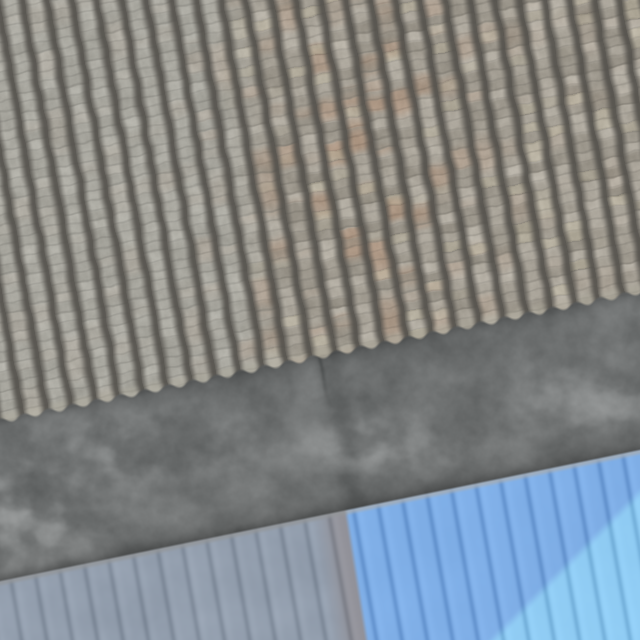
This texture is drawn by a Shadertoy shader. Its source:

```glsl
// Aerial view of a ribbed tile roof, a concrete gutter, and grey and blue corrugated panels.

float hash(vec2 p) {
    p = fract(p * vec2(0.1731, 0.2417));
    p += dot(p, p.yx + 31.7);
    return fract((p.x + p.y) * p.x * 17.3);
}

vec2 gradientAt(vec2 cell) {
    float angle = 6.2832 * hash(cell + 7.0);
    return vec2(cos(angle), sin(angle));
}

// Gradient noise, roughly -0.7 to 0.7
float noise(vec2 p) {
    vec2 i = floor(p), f = fract(p), e = vec2(0.0, 1.0);
    vec2 w = f * f * f * (f * (f * 6.0 - 15.0) + 10.0);
    float low = mix(dot(gradientAt(i), f), dot(gradientAt(i + e.yx), f - e.yx), w.x);
    float high = mix(dot(gradientAt(i + e), f - e), dot(gradientAt(i + 1.0), f - 1.0), w.x);
    return mix(low, high, w.y);
}

float fbm(vec2 p) {
    float sum = 0.0, amp = 0.6;
    for (int k = 0; k < 4; k++) {
        sum += amp * noise(p);
        p = mat2(1.6, 1.2, -1.2, 1.6) * p + 13.1;
        amp *= 0.5;
    }
    return sum;
}

float spot(vec2 p, vec2 center, vec2 size) {
    vec2 d = (p - center) / size;
    return exp(-dot(d, d));
}

// Rounded tile rows; "rise" is the height above the eave
vec3 tileRoof(vec2 p, float rise) {
    float along = rise + 0.003 * noise(p * 60.0);
    float across = (p.x + 0.174 * rise - 0.5065) / 0.0375 + 0.09 * noise(vec2(p.x * 24.0, rise * 30.0));
    float row = floor(across + 0.5);
    float offset = across - row;

    // Short overlapping tiles, each with its own tone
    float tilePos = along / 0.0155 + hash(vec2(row, 3.0));
    float tile = floor(tilePos);
    float joint = fract(tilePos);
    float tone = mix(hash(vec2(row, tile)), hash(vec2(row, tile + 1.0)), smoothstep(0.75, 1.0, joint));
    float mottled = smoothstep(0.36, 0.48, p.x + 0.1 * rise);

    vec3 col = mix(vec3(0.64, 0.635, 0.605), vec3(0.625, 0.605, 0.565), mottled);
    col += (tone - 0.5) * mix(0.06, 0.13, mottled);
    float rust = smoothstep(0.05, 0.4, noise(vec2(row * 0.73, along * 17.0) + 4.0) + 0.25 * tone - 0.1);
    float rustZone = 0.12 + spot(p, vec2(0.57, 0.72), vec2(0.18, 0.4));
    col = mix(col, vec3(0.64, 0.52, 0.43), 0.6 * rust * rustZone);
    float pale = smoothstep(0.78, 0.95, hash(vec2(tile, row + 40.0)));
    col = mix(col, vec3(0.73, 0.70, 0.61), 0.4 * pale * mottled);
    col += 0.07 * fbm(p * 55.0);

    // Round profile, dark channels and fine overlap shadows
    float valley = smoothstep(0.13, 0.5, abs(offset + 0.06));
    valley = max(valley, smoothstep(0.38, 0.5, abs(offset)));
    col *= 1.05 - 0.09 * smoothstep(0.6, 1.0, abs(joint * 2.0 - 1.0));
    col = mix(col, vec3(0.325, 0.315, 0.295), 0.9 * valley);
    float lip = smoothstep(0.017, 0.006, rise) * (1.0 - valley);
    return mix(col, vec3(0.69, 0.675, 0.62), 0.45 * lip);
}

// Stained concrete between the eave (rise = 0) and the panels (drop = 0)
vec3 concrete(vec2 p, float rise, float drop) {
    float stain = fbm(p * vec2(9.0, 12.0) + 5.0);
    vec3 col = vec3(0.435, 0.445, 0.445) + 0.13 * stain + 0.05 * fbm(p * 45.0);
    float bleach = spot(p, vec2(0.04, 0.19), vec2(0.1, 0.08)) + 0.6 * spot(p, vec2(0.2, 0.3), vec2(0.15, 0.06))
        + 0.8 * spot(p, vec2(0.58, 0.3), vec2(0.1, 0.04)) + 0.6 * spot(p, vec2(0.93, 0.37), vec2(0.13, 0.05));
    col += 0.14 * bleach * smoothstep(-0.2, 0.35, stain + 0.5 * noise(p * 28.0));
    float seam = p.x - 0.5 + 0.19 * (p.y - 0.44) + 0.005 * noise(p * 30.0);
    col -= 0.075 * exp(-pow((seam - 0.012) / 0.018, 2.0));
    col -= 0.08 * exp(-pow(seam / 0.004, 2.0)) * smoothstep(-0.10, -0.01, rise);
    col *= 1.0 - 0.22 * exp(rise / 0.012);
    return col * (1.0 - 0.3 * exp(-drop / 0.013));
}

vec3 panels(vec2 p, float drop) {
    float edge = p.x - 0.54 - 0.16 * (0.203 - p.y);
    float isBlue = smoothstep(-0.004, 0.005, edge);

    // Grey sheet, browner beside the join
    vec3 grey = vec3(0.575, 0.62, 0.68) + 0.04 * fbm(p * 14.0);
    grey = mix(grey, vec3(0.57, 0.57, 0.60), smoothstep(-0.06, -0.01, edge));

    // Blue sheet with a diagonal band of light
    float lit = smoothstep(-0.012, 0.012, p.x - p.y - 0.77);
    vec3 blue = mix(vec3(0.50, 0.685, 0.905), vec3(0.565, 0.80, 0.955), lit);
    blue += 0.02 * fbm(p * 10.0);

    float rib = fract((edge + 0.16 * drop * 0.1 - 0.052) / 0.0395 + 0.5) - 0.5;
    float groove = exp(-pow(rib / 0.11, 2.0));
    float ridge = exp(-pow((rib - 0.24) / 0.15, 2.0));
    vec3 col = mix(grey, blue, isBlue);
    col += 0.018 * ridge - groove * mix(vec3(0.075), vec3(0.10, 0.10, 0.09), isBlue);
    vec3 trim = mix(vec3(0.58, 0.59, 0.60), vec3(0.66, 0.68, 0.70), isBlue);
    return mix(col, trim, 0.75 * smoothstep(-0.011, -0.003, drop));
}

void mainImage(out vec4 fragColor, in vec2 fragCoord) {
    vec2 p = fragCoord / iResolution.xy;
    float rise = p.y - 0.342 - 0.202 * p.x;
    float drop = p.y - 0.0925 - 0.205 * p.x;

    // Scalloped eave follows the tile rows
    float scallop = 0.004 * cos(6.2832 * (p.x + 0.174 * rise - 0.5065) / 0.0375);
    vec3 col = concrete(p, min(rise, 0.0), max(drop, 0.0));
    col = mix(col, tileRoof(p, rise), smoothstep(-0.003, 0.003, rise + scallop));
    col = mix(panels(p, drop), col, smoothstep(-0.003, 0.002, drop));
    fragColor = vec4(clamp(col, 0.0, 1.0), 1.0);
}
```
